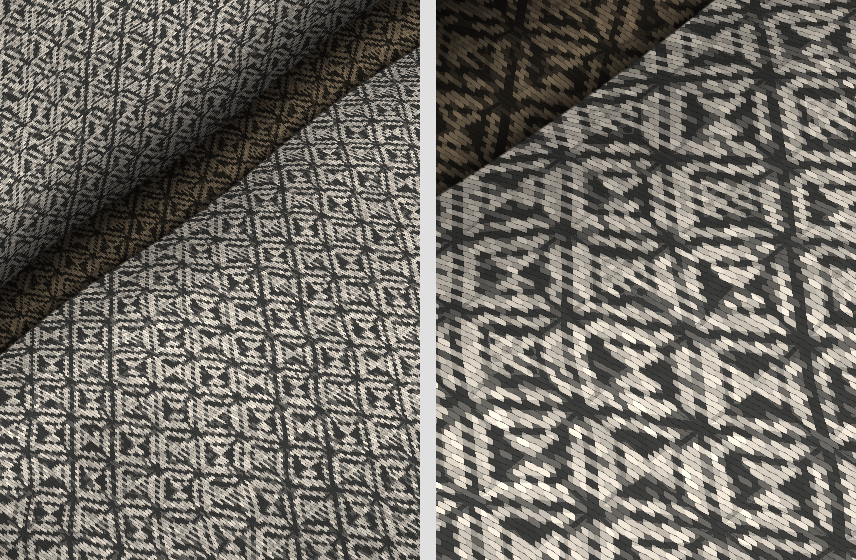
Left, the full canvas; right, a detail of the centre.
Reproduce this texture procedurally as a Shadertoy shader.

```glsl
const vec3 CREAM = vec3(0.94, 0.90, 0.84);
const vec3 CHARCOAL = vec3(0.225, 0.225, 0.22);
const vec3 GAP = vec3(0.14, 0.14, 0.135);

float hash(vec2 p) {
    vec3 q = fract(vec3(p.xyx) * 0.1031);
    q += dot(q, q.yzx + 33.33);
    return fract((q.x + q.y) * q.z);
}

float noise(vec2 p) {
    vec2 i = floor(p), f = fract(p);
    f = f * f * (3.0 - 2.0 * f);
    return mix(mix(hash(i), hash(i + vec2(1, 0)), f.x),
               mix(hash(i + vec2(0, 1)), hash(i + vec2(1, 1)), f.x), f.y);
}

vec2 rotate(vec2 p, float angle) {
    float c = cos(angle), s = sin(angle);
    return vec2(c * p.x - s * p.y, s * p.x + c * p.y);
}

// Square of four wedges around a dark ring and an hourglass or dotted heart
float motif(vec2 uv) {
    vec2 cell = floor(uv);
    vec2 f = 2.0 * fract(uv) - 1.0;
    float parity = mod(cell.x + cell.y, 2.0);
    vec2 a = abs(f);
    if (parity > 0.5) a = a.yx;
    float ring = max(a.x, a.y);
    float inner = 0.56 + 0.12 * step(a.y, a.x);
    float wedge = step(inner, ring) * step(ring, 0.90) * step(0.06, abs(a.x - a.y));
    float hourglass = step(ring, 0.42) * step(a.x, a.y + 0.08);
    float dots = step(ring, 0.42) * step(0.0, sin(f.x * 16.0) * sin(f.y * 16.0) + 0.2);
    return max(wedge, mix(hourglass, dots, parity * step(0.45, hash(cell))));
}

// Slanted stitches, each coloured by the motif at its centre
vec3 weave(vec2 uv, float slant, float pixel) {
    vec2 count = vec2(10.0, 14.0);
    uv += 0.16 * (vec2(noise(uv * 0.9), noise(uv * 0.9 + 31.0)) - 0.5);
    float row = uv.y * count.y + uv.x * slant;
    float rowId = floor(row);
    float stagger = 0.5 * mod(rowId, 2.0);
    float col = uv.x * count.x + stagger;
    vec2 id = vec2(floor(col), rowId);
    vec2 centre;
    centre.x = (id.x + 0.5 - stagger) / count.x;
    centre.y = (id.y + 0.5 - centre.x * slant) / count.y;

    vec2 local = 2.0 * vec2(fract(col), fract(row)) - 1.0;
    float profile = local.y * local.y + 0.5 * pow(abs(local.x), 3.0);
    float soft = clamp(pixel * count.y * 1.8, 0.25, 0.8);
    float cover = 1.0 - smoothstep(0.95 - soft, 0.95 + soft, profile);

    float grain = hash(id + 7.0);
    float thread = motif(centre) * step(0.06, grain) * mix(0.58, 1.0, hash(id + 53.0));
    float fleck = 0.24 * step(0.82, grain);
    // Blend a little of the unquantised motif for fuzzy yarn borders
    float light = max(mix(thread, motif(uv), 0.2), fleck);
    vec3 yarn = mix(CHARCOAL, CREAM, light) * (0.92 + 0.14 * hash(id + 91.0));
    vec3 gap = mix(GAP, CREAM * 0.45, light);
    return mix(gap, yarn, cover);
}

// Near sheet, receding towards the top
vec3 nearSheet(vec2 p, float below, float pixel) {
    float depth = 1.0 - 0.34 * p.y;
    vec2 uv = 12.2 * vec2(p.x - 0.375, p.y) / depth;
    uv += vec2(0.09 * uv.y, 0.15 * uv.x);
    uv.y += 0.6 * exp(-below * 14.0);
    vec3 c = weave(uv, 8.0, pixel * 12.2 / (depth * depth));
    float light = 0.76 + 0.25 * smoothstep(0.0, 0.14, below);
    light *= 0.90 + 0.18 * noise(p * 5.0);
    return c * light * mix(0.90, 1.0, smoothstep(0.0, 0.3, p.y));
}

// Rolled sheet at the upper left, turning into shadow at its edge
vec3 rolledSheet(vec2 p, float above, float pixel) {
    vec2 uv = rotate(p, 0.38) * vec2(17.0, 19.0);
    uv.x += 0.30 * uv.y;
    uv += vec2(0.5, -0.8) * exp(-above * 12.0);
    vec3 c = weave(uv, -16.0, pixel * 19.0);
    float light = mix(0.22, 0.96, smoothstep(-0.03, 0.15, above));
    return c * light * (0.90 + 0.16 * noise(p * 6.0 + 4.0));
}

// Deep sheet between the folds, dim and warm
vec3 deepSheet(vec2 p, float gapPos, float pixel) {
    vec2 uv = rotate(p, 0.2) * vec2(18.0, 23.0);
    vec3 c = weave(uv, 8.0, pixel * 23.0);
    float light = mix(0.58, 0.18, smoothstep(0.1, 1.0, gapPos));
    light *= smoothstep(-0.2, 0.3, gapPos) * (0.75 + 0.4 * p.x);
    return c * vec3(1.06, 0.96, 0.82) * light;
}

void mainImage(out vec4 fragColor, in vec2 fragCoord) {
    float pixel = 1.0 / iResolution.y;
    vec2 p = fragCoord * pixel;
    float wobble = 0.008 * sin(p.x * 13.0);

    // Signed heights from the two fold edges
    float above = (p.y - 0.485 - 0.75 * p.x - wobble) * 0.8;
    float below = (0.365 + 0.74 * p.x + wobble - p.y) * 0.8;
    float gapPos = -below / max(-below - above, 0.01);

    vec3 color = deepSheet(p, gapPos, pixel);
    float edge = 1.5 * pixel;
    color = mix(color, rolledSheet(p, max(above, 0.0), pixel), smoothstep(-edge, edge, above));
    color = mix(color, nearSheet(p, max(below, 0.0), pixel), smoothstep(-edge, edge, below));
    fragColor = vec4(clamp(color, 0.0, 1.0), 1.0);
}
```
